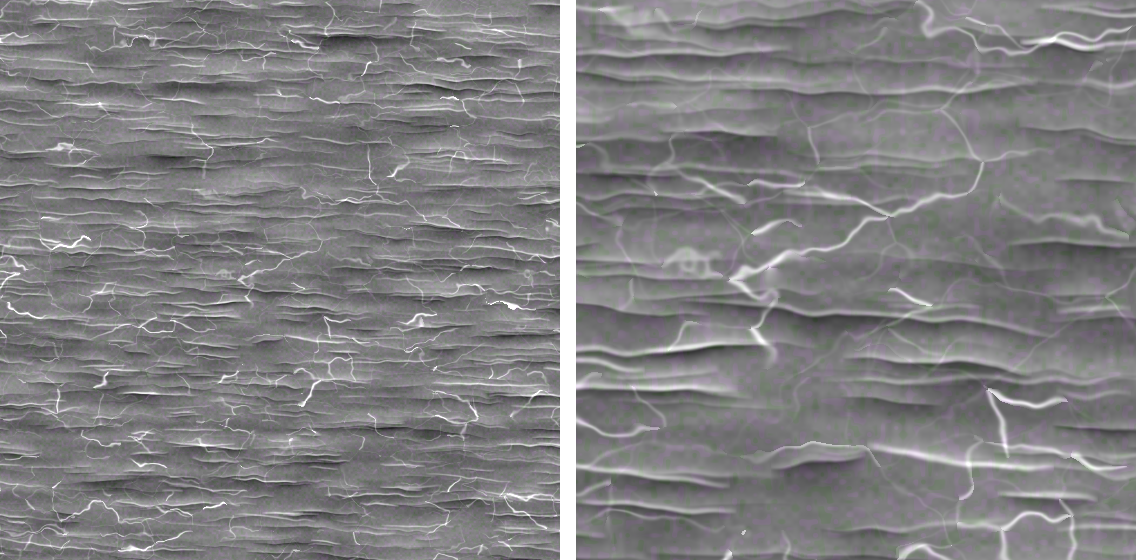
Left: the whole. Right: its middle third, enlarged.
Give the GLSL for this texture, as a WebGL 1 fragment shader.

```glsl
precision highp float;
uniform vec2 u_resolution;

const vec3 BASE_GREY = vec3(0.452, 0.452, 0.455);
const vec3 CRACK_TINT = vec3(1.0, 0.99, 1.01);
const vec3 GRAIN_TINT = vec3(0.028, -0.016, 0.045);
const vec2 LEDGE_CELLS = vec2(5.4, 19.0);
const vec2 CRACK_CELLS = vec2(12.0, 23.0);
const float LEDGE_GROWTH = 1.4;
const float LIGHT_FADE = 0.012;
const float DARK_FADE = 0.0085;
const float LIGHT_AMOUNT = 0.15;
const float DARK_AMOUNT = 0.25;
const float GLINT_AMOUNT = 0.28;
const float LINE_WIDTH = 0.0017;
const float EDGE_SOFTNESS = 0.0012;
const float STREAK_AMOUNT = 0.15;
const float GRAIN_SCALE = 250.0;
const float GRAIN_AMOUNT = 0.05;

float hash(vec2 p) {
  return fract(sin(dot(p, vec2(127.1, 311.7))) * 43758.5453);
}

vec2 hash2(vec2 p) {
  return vec2(hash(p), hash(p + vec2(37.3, 91.7)));
}

float noise(vec2 p) {
  vec2 i = floor(p);
  vec2 f = fract(p);
  f = f * f * (3.0 - 2.0 * f);
  float low = mix(hash(i), hash(i + vec2(1.0, 0.0)), f.x);
  float high = mix(hash(i + vec2(0.0, 1.0)), hash(i + 1.0), f.x);
  return mix(low, high, f.y);
}

// Tapered ledges: lit lip above a sharp edge, shadow fading below it
float ledges(vec2 p, vec2 cells, float seed) {
  vec2 home = floor(p * cells);
  float thin = LEDGE_CELLS.y / cells.y;
  float shade = 0.0;
  for (int j = -1; j <= 1; j++) {
    for (int i = -1; i <= 1; i++) {
      vec2 id = home + vec2(float(i), float(j));
      vec2 shape = hash2(id + seed);
      vec2 power = hash2(id + seed + 17.0);
      vec2 delta = p - (id + hash2(id + seed + 53.0)) / cells;
      float x = delta.x * cells.x / mix(0.2, 0.65, shape.x);
      float taper = sqrt(max(1.0 - x * x, 0.0));
      float d = delta.y - mix(-0.11, 0.05, shape.y) * delta.x;
      float above = smoothstep(-EDGE_SOFTNESS, EDGE_SOFTNESS, d);
      float reach = thin * (0.25 + taper);
      float light = power.x * LIGHT_AMOUNT * exp(-max(d, 0.0) / (LIGHT_FADE * reach));
      float dark = power.y * power.y * DARK_AMOUNT * exp(min(d, 0.0) / (DARK_FADE * reach));
      float line = (d - LINE_WIDTH) / LINE_WIDTH;
      float glint = pow(hash(id + seed + 71.0), 3.0) * GLINT_AMOUNT * exp(-line * line);
      shade += taper * (mix(-dark, light, above) + glint);
    }
  }
  return shade;
}

// Cell borders of even width, each border with its own brightness
float cracks(vec2 p, vec2 cells, float seed) {
  vec2 q = p * cells;
  vec2 home = floor(q);
  vec2 r1 = vec2(9.0), r2 = vec2(9.0);
  vec2 id1 = home, id2 = home;
  for (int j = -1; j <= 1; j++) {
    for (int i = -1; i <= 1; i++) {
      vec2 id = home + vec2(float(i), float(j));
      vec2 r = id + hash2(id + seed) - q;
      if (dot(r, r) < dot(r1, r1)) {
        r2 = r1; id2 = id1;
        r1 = r; id1 = id;
      } else if (dot(r, r) < dot(r2, r2)) {
        r2 = r; id2 = id;
      }
    }
  }
  vec2 across = (r2 - r1) / max(length(r2 - r1), 0.001);
  float d = dot(0.5 * (r1 + r2), across) / length(across * cells);
  float strength = pow(hash(id1 + id2 + seed + 0.5), 4.5);
  float patchy = smoothstep(0.25, 0.8, noise(p * 19.0 + seed));
  float width = LINE_WIDTH * (0.75 + 0.5 * strength);
  return (0.09 + strength) * patchy * exp(-d * d / (width * width));
}

void main() {
  vec2 p = gl_FragCoord.xy / u_resolution.y;

  // Uneven edges
  vec2 bent = p;
  bent.y += 0.006 * (noise(p * vec2(16.0, 19.0)) - 0.5);
  bent.y += 0.005 * (noise(p * vec2(55.0, 42.0)) - 0.5);
  vec2 jagged = bent + 0.016 * (vec2(noise(p * 48.0), noise(p * 48.0 + 31.0)) - 0.5);
  jagged += 0.005 * (vec2(noise(p * 120.0), noise(p * 120.0 + 13.0)) - 0.5);

  // Soft horizontal streaks
  float shade = STREAK_AMOUNT * (noise(bent * vec2(5.0, 38.0)) - 0.5);
  shade += 0.6 * STREAK_AMOUNT * (noise(bent * vec2(12.0, 95.0) + 7.0) - 0.5);

  // Ledges from large to small
  vec2 cells = LEDGE_CELLS;
  for (int k = 0; k < 3; k++) {
    shade += ledges(bent, cells, 11.0 + 29.0 * float(k));
    cells *= LEDGE_GROWTH;
  }

  // Bright cracks and faint fine veins
  float crack = 0.6 * cracks(jagged, CRACK_CELLS, 5.0);
  crack += 0.42 * cracks(jagged, CRACK_CELLS * 1.6, 83.0);

  // Sparse tinted specks over fine grey grain
  float speck = 2.0 * noise(p * GRAIN_SCALE) - 0.94;
  float tint = sign(speck) * smoothstep(0.35, 0.7, abs(speck));
  shade += GRAIN_AMOUNT * (noise(p * GRAIN_SCALE + 57.0) - 0.5);
  vec3 color = BASE_GREY + shade + crack * CRACK_TINT + tint * (GRAIN_TINT + 0.012);
  gl_FragColor = vec4(clamp(color, 0.0, 1.0), 1.0);
}
```
